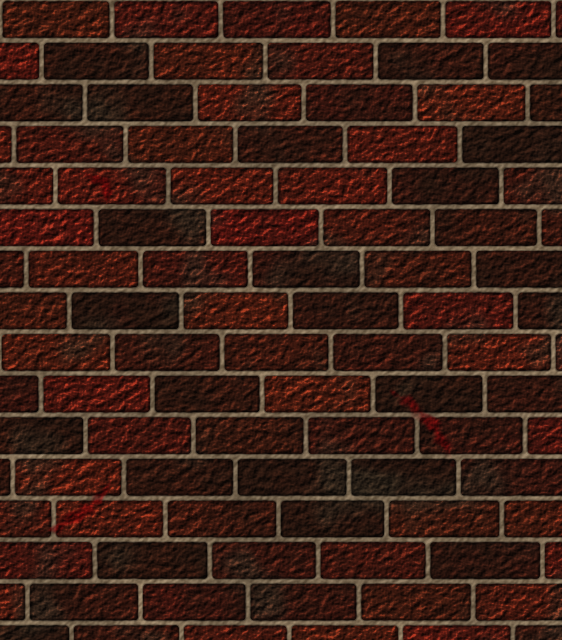
Give the GLSL for this texture, as a WebGL 2 fragment shader.

```glsl
#version 300 es
precision highp float;
// Weathered dark red brick wall with raking joints, grey-green grime and crimson smears.

#define ROWS 15.38        // courses over the canvas height
#define BRICK_LEN 2.668   // brick pitch, in course heights
#define ROW_SHIFT 0.375   // sideways step of each course, in bricks
#define JITTER 0.055      // random shift of the upright joints
#define JOINT 0.062       // half width of the mortar
#define CORNER 0.085      // corner radius of a brick
#define ROUGHNESS 1.25    // contrast of the brick relief
#define GRIME 0.55        // strength of the grey-green patches
#define SMEAR_WIDTH 0.17

uniform vec2 u_resolution;
out vec4 fragColor;

const vec3 DARK_BRICK = vec3(0.135, 0.075, 0.050);
const vec3 BROWN_BRICK = vec3(0.270, 0.105, 0.058);
const vec3 RED_BRICK = vec3(0.290, 0.074, 0.055);
const vec3 GLINT = vec3(0.200, 0.070, 0.035);
const vec3 GRIME_COLOR = vec3(0.165, 0.155, 0.115);
const vec3 MORTAR_DARK = vec3(0.350, 0.290, 0.215);
const vec3 MORTAR_LIGHT = vec3(0.590, 0.510, 0.405);
const vec3 SMEAR_COLOR = vec3(0.370, 0.015, 0.025);

// Start and end of each smear, in course heights from the upper left
const vec4 SMEARS[3] = vec4[3](vec4(2.1, 4.2, 2.55, 4.85),
                               vec4(9.4, 9.4, 10.9, 11.1),
                               vec4(2.65, 11.6, 1.0, 12.8));

vec2 hash2(vec2 p) {
  vec3 q = fract(vec3(p.xyx) * vec3(0.1031, 0.1030, 0.0973));
  q += dot(q, q.yzx + 33.33);
  return fract((q.xx + q.yz) * q.zy);
}

float gradDot(vec2 cell, vec2 offset) {
  float angle = 6.2832 * hash2(cell).x;
  return dot(vec2(cos(angle), sin(angle)), offset);
}

float noise(vec2 p) {
  vec2 i = floor(p), f = fract(p), o = vec2(1.0, 0.0);
  vec2 u = f * f * f * (f * (f * 6.0 - 15.0) + 10.0);
  return mix(mix(gradDot(i, f), gradDot(i + o, f - o), u.x),
             mix(gradDot(i + o.yx, f - o.yx), gradDot(i + 1.0, f - 1.0), u.x), u.y);
}

// Chipped stone height, with its grain leaning along the diagonal
float relief(vec2 p) {
  vec2 g = vec2(0.8 * p.x - 0.5 * p.y, 0.6 * p.x + 1.1 * p.y) * 4.5 + 40.0;
  float sum = 0.0, amp = 1.0;
  for (int i = 0; i < 3; i++) {
    sum += amp * noise(g);
    g = g * 2.03 + 17.0;
    amp *= 0.52;
  }
  return sum;
}

float jointAt(float index, float row) {
  return index + (hash2(vec2(index, row) + 71.0).x - 0.5) * 2.0 * JITTER / BRICK_LEN;
}

float roundedBox(vec2 p, vec2 halfSize, float radius) {
  vec2 d = abs(p) - halfSize + radius;
  return length(max(d, 0.0)) + min(max(d.x, d.y), 0.0) - radius;
}

// Coverage of one bowed, tapered stroke
float smear(vec2 p, vec4 ends, float ragged) {
  vec2 along = ends.zw - ends.xy, rel = p - ends.xy;
  float t = clamp(dot(rel, along) / dot(along, along), 0.0, 1.0);
  float bow = 4.0 * t * (1.0 - t);
  vec2 side = normalize(vec2(along.y, -along.x));
  float d = length(rel - along * t - side * 0.2 * bow);
  float width = SMEAR_WIDTH * (0.3 + 0.7 * bow) + 0.16 * ragged;
  return 1.0 - smoothstep(width - 0.12, width + 0.04, d);
}

void main() {
  float pixel = ROWS / u_resolution.y;
  vec2 p = vec2(gl_FragCoord.x, u_resolution.y - gl_FragCoord.y) * pixel;

  // Find the brick and its own coordinates
  float y = p.y + 0.03, row = floor(y);
  float x = p.x / BRICK_LEN - ROW_SHIFT * row;
  float col = floor(x);
  col += step(jointAt(col + 1.0, row), x) - step(x, jointAt(col, row));
  float left = jointAt(col, row), right = jointAt(col + 1.0, row);
  vec2 local = vec2((x - 0.5 * (left + right)) * BRICK_LEN, y - row - 0.5);
  vec2 halfSize = vec2(0.5 * (right - left) * BRICK_LEN, 0.5) - JOINT;
  float edge = roundedBox(local, halfSize, CORNER) + 0.014 * noise(p * 7.0);

  // Relief lit from the upper left
  float shade = relief(p) - relief(p - vec2(0.032, 0.042));
  float broad = noise(p * 0.42 + 9.0);
  float patchy = noise(p * 1.6 + 23.0);

  // Brick face: own tone, glints, rounded dark rim
  vec2 pick = hash2(vec2(col, row) + 13.0);
  float tone = clamp(pick.x * 1.05 + 0.35 * broad + 0.25 * patchy, 0.0, 1.0);
  vec3 brick = mix(DARK_BRICK, mix(BROWN_BRICK, RED_BRICK, pick.y), tone);
  float grime = smoothstep(0.08, 0.55, noise(p * 0.55 + 51.0) + 0.35 * patchy);
  brick = mix(brick, GRIME_COLOR, GRIME * grime);
  brick *= max(1.0 + ROUGHNESS * shade, 0.3);
  brick += GLINT * smoothstep(0.15, 0.6, shade) * tone;
  float lean = dot(local / halfSize, vec2(0.25, 0.35));
  brick *= mix(0.5 - 0.3 * lean, 1.0, smoothstep(0.0, 0.085, -edge));

  // Mortar: slanted strokes, shaded where it meets the bricks
  float strokes = noise(vec2(p.x + p.y, 0.45 * (p.y - p.x)) * 8.0);
  vec3 mortar = mix(MORTAR_DARK, MORTAR_LIGHT, clamp(0.55 + 0.7 * strokes + 0.5 * shade, 0.0, 1.0));
  mortar *= mix(0.62, 1.0, smoothstep(0.0, 0.045, edge)) * (1.0 + 0.2 * broad);

  vec3 color = mix(brick, mortar, smoothstep(-0.6 * pixel, 0.6 * pixel, edge));

  // Crimson smears over brick and joint
  float stain = 0.0;
  for (int i = 0; i < 3; i++) stain = max(stain, smear(p, SMEARS[i], noise(p * 4.0 + 5.0)));
  color = mix(color, SMEAR_COLOR * max(1.0 + shade, 0.3), 0.6 * stain);

  fragColor = vec4(color, 1.0);
}
```
